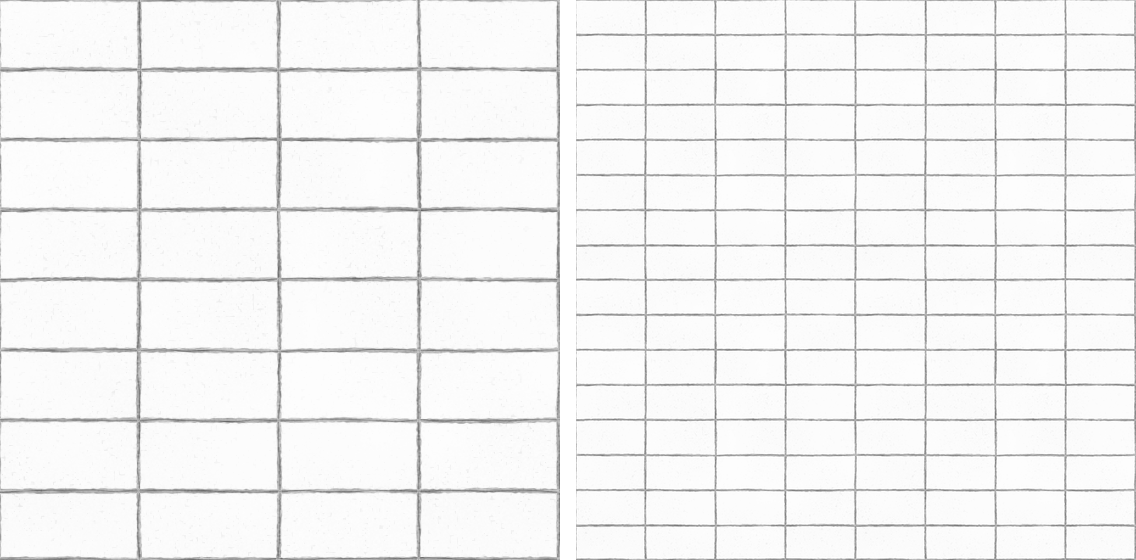
Left, the tile; right, the same tile 2 across and 2 down.
This texture is drawn by a Shadertoy shader. Its source:

```glsl
// White stacked tiles, four across and eight down, with thin worn grey joints.

const vec2 TILES = vec2(4.0, 8.0);
const vec3 GLAZE = vec3(0.993);
const float JOINT_HALF_WIDTH = 0.0043;

// Sine-free hash of a lattice point
float hash(vec2 p) {
    vec3 h = fract(p.xyx * 0.1031);
    h += dot(h, h.yzx + 33.33);
    return fract((h.x + h.y) * h.z);
}

// Value noise over the unit canvas; whole cell counts make it wrap
float noise(vec2 p, vec2 cells, float seed) {
    vec2 g = p * cells;
    vec2 i = floor(g);
    vec2 f = g - i;
    f = f * f * (3.0 - 2.0 * f);
    vec2 a = mod(i, cells) + seed;
    vec2 b = mod(i + 1.0, cells) + seed;
    return mix(mix(hash(a), hash(vec2(b.x, a.y)), f.x),
               mix(hash(vec2(a.x, b.y)), hash(b), f.x), f.y);
}

// Darkness of evenly spaced joints: q.x runs along them, q.y across
float joints(vec2 q, float count, float wander, float grit, float seed, float px) {
    float nearest = floor(q.y * count + 0.5);
    float line = mod(nearest, count);
    vec2 along = vec2(q.x, line / count);

    // Slightly uneven placement and a hand-laid wobble
    float shift = (hash(vec2(line, seed)) - 0.5) * wander;
    shift += (noise(along, vec2(8.0, count), seed + 3.0) - 0.5) * 0.0022;
    float d = q.y - nearest / count - shift;

    // Ragged edge
    float width = JOINT_HALF_WIDTH;
    width += (noise(along, vec2(16.0, count), seed + 7.0) - 0.5) * 0.0012;
    width += (noise(q, vec2(150.0, 300.0), seed + 11.0) - 0.5) * 0.0022;
    float body = 1.0 - smoothstep(width - 0.0014 - px * 0.5, width + 0.0004 + px * 0.5, abs(d));

    // Dark crack drifting inside the joint, long streaks and fine grit
    float drift = (noise(along, vec2(24.0, count), seed + 17.0) - 0.5) * 0.0045;
    float crack = exp(-pow((d - drift) / 0.0013, 2.0));
    float streak = noise(q, vec2(44.0, 420.0), seed + 23.0);
    float grain = noise(q, vec2(330.0, 400.0), seed + 29.0);
    float wear = noise(along, vec2(12.0, count), seed + 31.0);
    float depth = 0.12 + 0.26 * mix(streak, grain, grit) + 0.17 * crack + 0.08 * wear;

    // Faint dust spilling onto the tile
    float dust = 0.10 * exp(-abs(d) / 0.004) * smoothstep(0.5, 0.95, grain);
    return max(body * depth, dust);
}

// Sparse pinholes and soft mottling of the glaze
float blemish(vec2 p) {
    float patches = noise(p, vec2(9.0), 41.0);
    float speck = smoothstep(0.80, 1.0, noise(p, vec2(230.0), 53.0));
    float grain = noise(p, vec2(400.0), 61.0);
    float tint = hash(mod(floor(p * TILES), TILES) + 71.0);
    return speck * mix(0.01, 0.06, patches) + grain * patches * 0.016 + tint * 0.004;
}

void mainImage(out vec4 fragColor, in vec2 fragCoord) {
    vec2 p = fragCoord / iResolution.xy;
    float px = 1.0 / min(iResolution.x, iResolution.y);

    // Upright joints sit a touch left of the even grid
    float level = joints(p, TILES.y, 0.0036, 0.25, 101.0, px);
    float upright = joints(p.yx + vec2(0.0, 0.0016), TILES.x, 0.001, 0.65, 211.0, px);

    // Crossings are filled a little paler
    float crossing = smoothstep(0.1, 0.3, min(level, upright));
    float joint = max(level, upright) * (1.0 - 0.3 * crossing);

    vec3 color = GLAZE - blemish(p) - joint;
    fragColor = vec4(clamp(color, 0.0, 1.0), 1.0);
}
```
